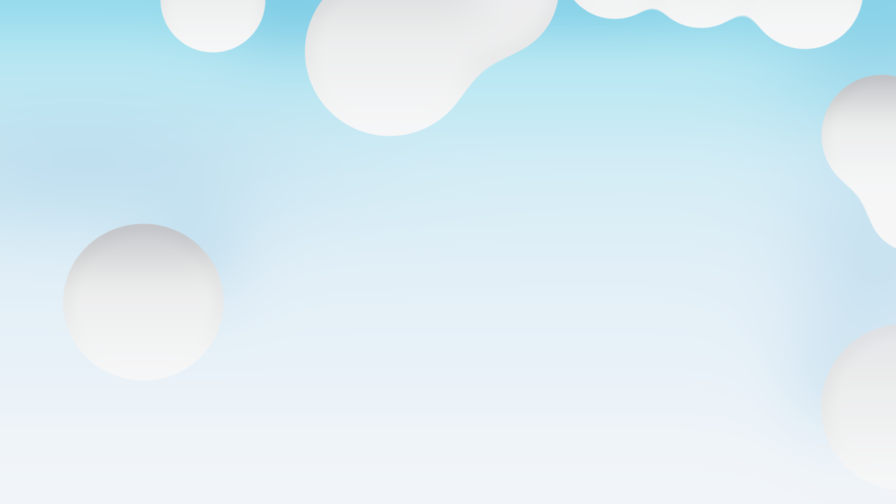
Write a Shadertoy shader that draws this background.

```glsl
// Soft white balls and merging blobs float over a pale blue sky gradient.
// Blobs are circle distances joined by a smooth minimum, shaded from below;
// wide Gaussian pools of blue give the soft shadows behind them.

float circle(vec2 p, vec2 centre, float radius) {
    return length(p - centre) - radius;
}

float smoothUnion(float a, float b, float blend) {
    float h = max(blend - abs(a - b), 0.0) / blend;
    return min(a, b) - h * h * blend * 0.25;
}

// Gaussian falloff with separate horizontal and vertical spread
float pool(vec2 p, vec2 centre, vec2 spread) {
    vec2 q = (p - centre) / spread;
    return exp(-dot(q, q));
}

vec3 skyGradient(vec2 p) {
    vec3 sky = mix(vec3(0.945, 0.960, 0.975), vec3(0.895, 0.940, 0.970), smoothstep(0.0, 0.45, p.y));
    sky = mix(sky, vec3(0.835, 0.928, 0.963), smoothstep(0.38, 0.70, p.y));
    sky = mix(sky, vec3(0.725, 0.908, 0.950), smoothstep(0.62, 0.90, p.y));
    return mix(sky, vec3(0.580, 0.855, 0.925), smoothstep(0.85, 1.03, p.y));
}

vec3 addShadows(vec3 sky, vec2 p) {
    vec3 blue = vec3(0.43, 0.76, 0.88);
    vec3 haze = vec3(0.70, 0.84, 0.92);
    sky = mix(sky, blue, 0.50 * pool(p, vec2(0.58, 1.00), vec2(0.16, 0.12)));
    sky = mix(sky, blue, 0.35 * pool(p, vec2(1.15, 1.00), vec2(0.35, 0.08)));
    sky = mix(sky, blue, 0.40 * pool(p, vec2(1.74, 0.93), vec2(0.20, 0.17)));
    sky = mix(sky, haze, 0.55 * pool(p, vec2(0.16, 0.67), vec2(0.42, 0.14)));
    sky = mix(sky, haze, 0.45 * pool(p, vec2(0.38, 0.51), vec2(0.12, 0.12)));
    sky = mix(sky, haze, 0.50 * pool(p, vec2(1.74, 0.48), vec2(0.17, 0.24)));
    return mix(sky, haze, 0.25 * pool(p, vec2(1.65, 0.25), vec2(0.10, 0.12)));
}

// White surface: bright underside, grey crown, slightly dim rim
vec3 paintBlob(vec3 under, vec2 p, float dist, vec2 centre, float radius, float crown) {
    vec2 q = (p - centre) / radius;
    float light = mix(0.965, 0.930, smoothstep(-1.0, 0.3, q.y));
    light -= crown * smoothstep(0.0, 1.1, q.y) * (1.0 - smoothstep(0.5, 1.5, q.x));
    light -= 0.025 * smoothstep(-0.25 * radius, 0.0, dist) * smoothstep(-0.9, 0.2, q.y);
    vec3 white = vec3(light) + vec3(-0.002, 0.0, 0.003) + vec3(0.0, 0.003, 0.015) * smoothstep(0.4, 1.0, q.y);
    float edge = 1.0 / iResolution.y;
    return mix(under, white, 1.0 - smoothstep(-edge, edge, dist));
}

void mainImage(out vec4 fragColor, in vec2 fragCoord) {
    vec2 p = fragCoord / iResolution.y;
    vec3 color = addShadows(skyGradient(p), p);

    // Single balls: top left, lower left, lower right
    vec2 c = vec2(0.4225, 1.0);
    color = paintBlob(color, p, circle(p, c, 0.104), c, 0.104, 0.06);
    c = vec2(0.2845, 0.4005);
    color = paintBlob(color, p, circle(p * vec2(0.985, 1.01), c * vec2(0.985, 1.01), 0.157), c, 0.157, 0.14);
    c = vec2(1.794, 0.192);
    color = paintBlob(color, p, circle(p, c, 0.165), c, 0.165, 0.03);

    // Large pair at the top
    c = vec2(0.773, 0.898);
    float pair = smoothUnion(circle(p, c, 0.168), circle(p, vec2(0.972, 1.023), 0.137), 0.10);
    color = paintBlob(color, p, pair, c, 0.168, 0.08);

    // Wavy cluster at the top right
    c = vec2(1.391, 1.051);
    float wave = smoothUnion(circle(p, vec2(1.220, 1.069), 0.1065), circle(p, c, 0.1065), 0.04);
    wave = smoothUnion(wave, circle(p, vec2(1.597, 1.0185), 0.1157), 0.055);
    color = paintBlob(color, p, wave, c, 0.12, 0.03);

    // Drooping pair at the right edge
    c = vec2(1.75, 0.7315);
    float droop = smoothUnion(circle(p, c, 0.120), circle(p, vec2(1.817, 0.595), 0.096), 0.06);
    color = paintBlob(color, p, droop, c, 0.120, 0.15);

    fragColor = vec4(color, 1.0);
}
```
